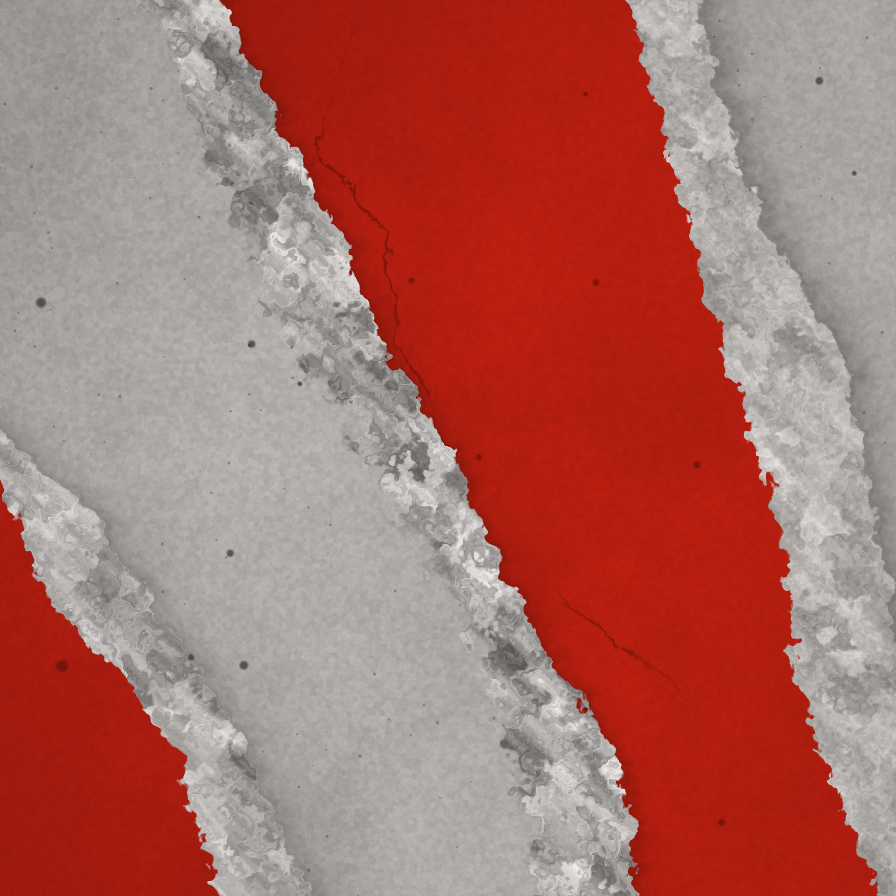
Reproduce this texture procedurally as a Shadertoy shader.

```glsl
// Torn edges: horizontal position at 13 even steps from top to bottom
const float LOW_RED[13] = float[13](-.50, -.45, -.39, -.33, -.26, -.14, -.013, .021, .051, .130, .195, .220, .245);
const float LOW_PAPER[13] = float[13](-.48, -.42, -.36, -.29, -.20, -.09, .020, .111, .163, .224, .273, .310, .345);
const float MID_PAPER[13] = float[13](.169, .195, .228, .260, .299, .352, .406, .452, .499, .534, .566, .590, .605);
const float MID_RED[13] = float[13](.247, .285, .328, .370, .405, .447, .505, .534, .576, .622, .684, .707, .710);
const float HIGH_RED[13] = float[13](.701, .727, .745, .771, .790, .818, .846, .866, .883, .887, .917, .947, .983);
const float HIGH_PAPER[13] = float[13](.779, .797, .822, .853, .902, .943, .961, .977, .995, 1.01, 1.022, 1.029, 1.04);

vec2 hash2(vec2 cell) {
    vec3 q = fract(cell.xyx * vec3(.1031, .1030, .0973));
    q += dot(q, q.yzx + 33.33);
    return fract((q.xx + q.yz) * q.zy);
}

// Smooth cellular noise: random cell values blended by distance, about -0.5..0.5
float cellNoise(vec2 p) {
    vec2 cell = floor(p), local = fract(p);
    vec2 total = vec2(0.0);
    for (int j = -1; j <= 1; j++)
    for (int i = -1; i <= 1; i++) {
        vec2 offset = vec2(i, j);
        vec2 site = hash2(cell + offset);
        vec2 d = offset + site - local;
        float weight = exp(-9.0 * dot(d, d));
        total += weight * vec2(hash2(cell + offset + 71.0).x, 1.0);
    }
    return total.x / total.y - 0.5;
}

float layeredCells(vec2 p, int octaves) {
    float sum = 0.0, amp = 1.0;
    for (int i = 0; i < octaves; i++) {
        sum += amp * cellNoise(p);
        p = mat2(1.6, 1.2, -1.2, 1.6) * p + 13.7;
        amp *= 0.65;
    }
    return sum;
}

float edgeAt(float knots[13], float t) {
    float s = clamp(t, 0.0, 0.9999) * 12.0;
    int i = int(s);
    return mix(knots[i], knots[i + 1], fract(s));
}

float jag(float t, float phase) {
    return 0.003 * sin(t * 75.0 + phase) + 0.002 * sin(t * 163.0 + phase * 2.3)
         + 0.001 * sin(t * 391.0 + phase * 4.1);
}

float segmentDistance(vec2 p, vec2 a, vec2 b) {
    vec2 pa = p - a, ba = b - a;
    return length(pa - ba * clamp(dot(pa, ba) / dot(ba, ba), 0.0, 1.0));
}

// Sparse dark pits, one candidate per grid cell
float specks(vec2 p, float scale, float share) {
    vec2 cell = floor(p * scale);
    vec2 site = hash2(cell + 5.0);
    float radius = 0.05 + 0.09 * site.y;
    float d = length(fract(p * scale) - 0.2 - 0.6 * site);
    return step(1.0 - share, hash2(cell + 31.0).x) * (1.0 - smoothstep(radius * 0.4, radius, d));
}

vec3 tornFibre(float lumps, float base, float contrast) {
    return vec3(1.0, 0.98, 0.965) * (base + contrast * lumps);
}

// Soft shadow falling to the right of an edge
float shadow(float d, float width) {
    return step(0.0, d) * exp(-d / width);
}

void mainImage(out vec4 fragColor, in vec2 fragCoord) {
    vec2 p = fragCoord / iResolution.xy;
    p.y = 1.0 - p.y;
    float aa = 1.2 / min(iResolution.x, iResolution.y);

    // Shared noise
    float rough = layeredCells(p * 48.0, 3);
    float lumps = layeredCells(p * 30.0 + 0.8 * rough, 4);
    float grain = layeredCells(p * 170.0, 2);
    float mottle = layeredCells(p * 5.0, 4);

    // Signed horizontal distances, positive to the right
    float wobble = 0.011 * rough;
    float lowRed = p.x - edgeAt(LOW_RED, p.y) - jag(p.y, 1.0) + wobble;
    float lowPaper = p.x - edgeAt(LOW_PAPER, p.y) - jag(p.y, 2.7) + wobble;
    float midPaper = p.x - edgeAt(MID_PAPER, p.y) - jag(p.y, 4.2) + 3.0 * wobble;
    float midRed = p.x - edgeAt(MID_RED, p.y) - jag(p.y, 0.4) + wobble;
    float highRed = p.x - edgeAt(HIGH_RED, p.y) - jag(p.y, 5.5) + wobble;
    float highPaper = p.x - edgeAt(HIGH_PAPER, p.y) - jag(p.y, 3.3) + wobble;

    // Plain paper
    float light = mix(0.635, 0.685, smoothstep(0.0, 0.5, p.x + 0.25 * p.y));
    vec3 paper = vec3(1.0, 0.968, 0.95) * (light + 0.035 * mottle + 0.055 * grain);
    paper *= 1.0 - 0.5 * specks(p, 17.0, 0.07) - 0.25 * specks(p + 0.37, 55.0, 0.07);
    paper *= 1.0 - 0.22 * shadow(lowPaper, 0.022);
    paper *= 1.0 - 0.30 * shadow(highPaper, 0.025);

    // Red layer with hairline cracks
    vec3 red = mix(vec3(0.655, 0.105, 0.06), vec3(0.70, 0.115, 0.06), smoothstep(0.3, 0.65, p.x));
    red *= 1.0 + 0.05 * mottle + 0.05 * grain;
    vec2 q = p + 0.008 * vec2(rough, lumps);
    float crack = segmentDistance(q, vec2(0.404, 0.0), vec2(0.352, 0.17));
    crack = min(crack, segmentDistance(q, vec2(0.352, 0.17), vec2(0.43, 0.26)));
    crack = min(crack, segmentDistance(q, vec2(0.43, 0.26), vec2(0.443, 0.38)));
    crack = min(crack, segmentDistance(q, vec2(0.443, 0.38), vec2(0.51, 0.49)));
    crack = min(crack, segmentDistance(q, vec2(0.54, 0.60), vec2(0.77, 0.78)));
    red *= 1.0 - 0.28 * (1.0 - smoothstep(0.0, 0.003, crack)) * smoothstep(-0.5, 0.3, mottle);
    red *= 1.0 - 0.3 * specks(p + 0.11, 15.0, 0.05);
    red *= 1.0 - 0.22 * shadow(midRed, 0.012);

    // Layers from left to right
    float across = clamp(midPaper / 0.09, 0.0, 1.0);
    vec3 color = mix(red, tornFibre(lumps, 0.65, 0.26), smoothstep(-aa, aa, lowRed));
    color = mix(color, paper, smoothstep(-0.005, 0.005, lowPaper));
    color = mix(color, tornFibre(lumps, mix(0.60, 0.69, across), 0.32), smoothstep(-0.012, 0.012, midPaper));
    color = mix(color, red, smoothstep(-aa, aa, midRed));
    color = mix(color, tornFibre(lumps + 0.4 * grain, 0.69, 0.17), smoothstep(-aa, aa, highRed));
    color = mix(color, paper, smoothstep(-0.004, 0.004, highPaper));

    // Gentle darkening toward the corners
    vec2 centered = p - 0.5;
    color *= 1.02 - 0.14 * dot(centered, centered);
    fragColor = vec4(clamp(color, 0.0, 1.0), 1.0);
}
```
